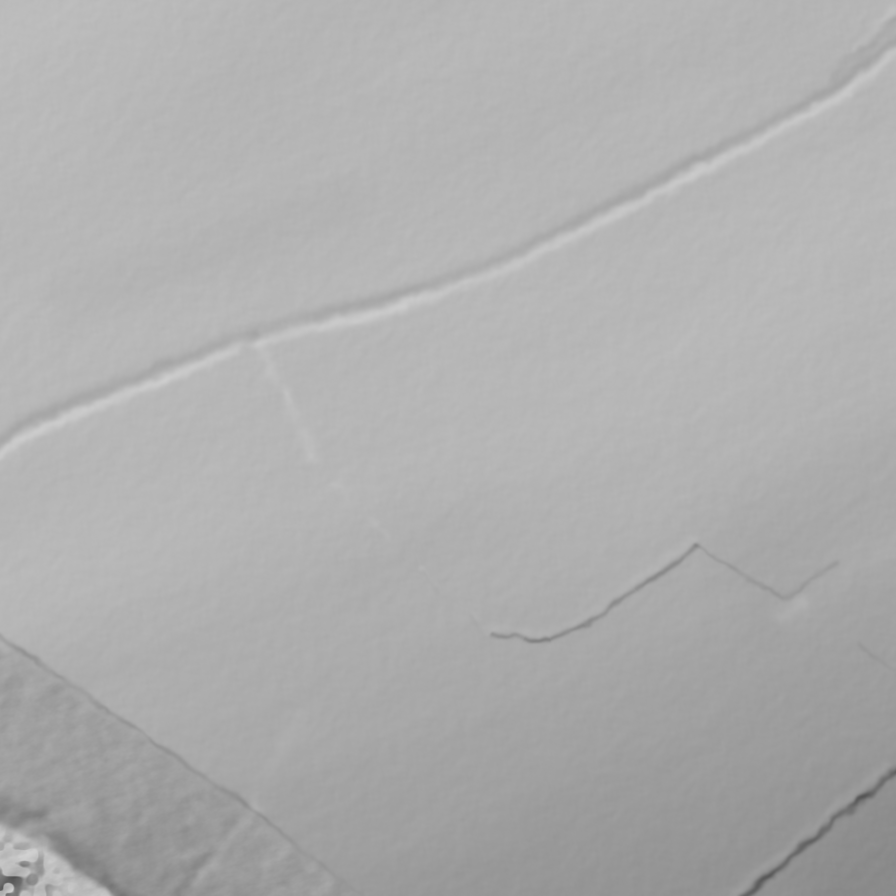
Reproduce this texture map procedurally as a three.js fragment shader.

```glsl
varying vec2 vUv;

float hash(vec2 p) {
  vec3 q = fract(vec3(p.xyx) * 0.1031);
  q += dot(q, q.yzx + 33.33);
  return fract((q.x + q.y) * q.z);
}

float noise(vec2 p) {
  vec2 i = floor(p), f = fract(p);
  f = f * f * (3.0 - 2.0 * f);
  return mix(mix(hash(i), hash(i + vec2(1.0, 0.0)), f.x),
             mix(hash(i + vec2(0.0, 1.0)), hash(i + 1.0), f.x), f.y);
}

float fbm(vec2 p) {
  float sum = 0.0, gain = 0.5;
  for (int i = 0; i < 4; i++) {
    sum += gain * noise(p);
    p = mat2(0.8, 0.6, -0.6, 0.8) * p * 2.03 + 7.1;
    gain *= 0.5;
  }
  return sum;
}

// Difference of heights toward a light at the upper left
float lit(vec2 p) {
  return fbm(p) - fbm(p + vec2(-0.35, 0.35));
}

float bell(float d, float width) {
  return exp(-d * d / (width * width));
}

float stroke(vec2 p, vec2 a, vec2 b, float width) {
  vec2 pa = p - a, ba = b - a;
  return bell(length(pa - ba * clamp(dot(pa, ba) / dot(ba, ba), 0.0, 1.0)), width);
}

// Height of the long bank, bending at a few places
float bankLine(float x) {
  return 0.495 + 0.65 * x - 0.25 * max(x - 0.04, 0.0) - 0.15 * max(x - 0.28, 0.0)
    + 0.115 * max(x - 0.45, 0.0) + 0.155 * max(x - 0.586, 0.0) + 0.31 * max(x - 0.9375, 0.0);
}

// Curved scarp: a chain of short strokes
float scarp(vec2 p, float width) {
  float s = stroke(p, vec2(0.553, 0.293), vec2(0.585, 0.286), width) * 0.7;
  s = max(s, stroke(p, vec2(0.585, 0.286), vec2(0.614, 0.285), width));
  s = max(s, stroke(p, vec2(0.614, 0.285), vec2(0.651, 0.303), width) * 0.8);
  s = max(s, stroke(p, vec2(0.651, 0.303), vec2(0.71, 0.342), width) * 0.7);
  return max(s, stroke(p, vec2(0.71, 0.342), vec2(0.779, 0.391), width) * 0.9);
}

void main() {
  vec2 p = vUv;
  vec2 w = p + 0.005 * (vec2(noise(p * 45.0), noise(p * 45.0 + 31.0)) - 0.5)
    + 0.003 * (vec2(noise(p * 120.0), noise(p * 120.0 + 57.0)) - 0.5);
  vec2 along = mat2(0.93, -0.37, 0.37, 0.93) * p;
  float broken = 0.4 + 0.9 * noise(p * 55.0 + 11.0);

  // Broad slope shading and soft bands
  float shade = 0.712 - 0.135 * (1.0 - smoothstep(-0.3, 0.4, p.y - 0.3 * p.x));
  shade += 0.016 * bell(length(p - vec2(0.0, 0.95)), 0.25);
  shade += 0.045 * (fbm(along * vec2(2.0, 10.0) + 3.0) - 0.47);
  shade -= 0.016 * stroke(p, vec2(0.08, 0.67), vec2(0.38, 0.775), 0.03);
  shade -= 0.025 * stroke(p, vec2(0.85, 0.4), vec2(1.0, 0.49), 0.08);
  shade += 0.015 * stroke(p, vec2(0.9, 0.33), vec2(1.0, 0.4), 0.025);

  // Fine ground grain
  shade += 0.03 * lit(p * 95.0) + 0.012 * lit(along * vec2(25.0, 60.0));

  // Long bank with a dark upper flank
  float bank = (w.y - bankLine(w.x)) * 0.92;
  float bankFade = 0.5 + 0.6 * noise(vec2(p.x * 22.0, 2.0));
  shade += 0.07 * bankFade * bell(bank + 0.001, 0.0065);
  shade -= 0.06 * bankFade * bell(bank - 0.012, 0.0075);
  shade -= 0.05 * broken * stroke(w, vec2(0.93, 0.915), vec2(1.0, 0.978), 0.006);
  shade += 0.035 * broken * stroke(w, vec2(0.955, 0.945), vec2(1.0, 0.99), 0.005);

  // Faint spur below the bank
  shade -= 0.04 * stroke(w, vec2(0.272, 0.61), vec2(0.284, 0.626), 0.006);
  shade += 0.022 * broken * stroke(w, vec2(0.288, 0.615), vec2(0.318, 0.56), 0.007);
  shade += 0.028 * broken * stroke(w, vec2(0.318, 0.56), vec2(0.352, 0.486), 0.007);
  float patchy = smoothstep(0.45, 0.8, noise(p * 70.0));
  shade += 0.02 * patchy * stroke(w, vec2(0.352, 0.486), vec2(0.47, 0.365), 0.006);
  shade += 0.02 * patchy * stroke(w, vec2(0.47, 0.365), vec2(0.55, 0.296), 0.005);
  shade -= 0.02 * patchy * stroke(w, vec2(0.46, 0.37), vec2(0.54, 0.296), 0.004);

  // Scarp and the thin boundaries to its right
  shade -= 0.14 * scarp(w, 0.0032) * (0.5 + 0.6 * broken);
  shade += 0.025 * scarp(w + vec2(0.004, -0.007), 0.006);
  shade -= 0.05 * broken * stroke(w, vec2(0.779, 0.391), vec2(0.872, 0.333), 0.003);
  shade -= 0.045 * broken * stroke(w, vec2(0.878, 0.333), vec2(0.93, 0.372), 0.004);
  shade += 0.035 * stroke(w, vec2(0.872, 0.313), vec2(0.895, 0.326), 0.009);
  shade -= 0.03 * broken * stroke(w, vec2(0.96, 0.28), vec2(1.0, 0.25), 0.0035);

  // Dark ditch at the lower right
  float ditch = max(stroke(w, vec2(0.83, -0.005), vec2(0.898, 0.056), 0.004),
                    stroke(w, vec2(0.898, 0.056), vec2(1.0, 0.14), 0.004));
  shade -= 0.2 * ditch * broken;
  shade += 0.03 * stroke(w, vec2(0.82, 0.002), vec2(0.99, 0.146), 0.006);
  shade -= 0.03 * stroke(p, vec2(0.94, 0.0), vec2(1.02, 0.07), 0.06);

  // Rough darker field at the lower left
  float edge = (w.y - 0.29 + 0.69 * w.x + 0.1 * max(w.x - 0.27, 0.0)) * 0.82;
  float field = 1.0 - smoothstep(-0.012, 0.004, edge);
  float rough = lit(along * vec2(40.0, 75.0)) + 0.7 * lit(p * 48.0);
  shade += field * (0.085 * rough - 0.05 * (1.0 - smoothstep(0.12, 0.38, p.x)));
  shade -= 0.085 * broken * bell(edge, 0.0035) * (1.0 - 0.75 * smoothstep(0.2, 0.4, p.x));
  shade -= 0.045 * broken * stroke(w, vec2(0.195, 0.0), vec2(0.275, 0.1), 0.006);
  shade += 0.04 * broken * stroke(w, vec2(0.22, 0.015), vec2(0.285, 0.098), 0.008);
  shade += 0.015 * broken * stroke(w, vec2(0.275, 0.1), vec2(0.345, 0.21), 0.008);

  // Bright broken ground in the corner
  float corner = (w.y - 0.082 + 0.42 * w.x + 0.41 * max(w.x - 0.052, 0.0)) * 0.85;
  corner += 0.012 * (noise(p * 60.0 + 5.0) - 0.5);
  shade -= 0.075 * bell(corner - 0.013, 0.013) * (0.2 + 1.3 * noise(p * 65.0));
  float stones = smoothstep(0.55, 0.8, noise(p * 110.0)) * bell(length(p - vec2(0.015, 0.01)), 0.04);
  shade = mix(shade, 0.75 + 0.15 * rough - 0.35 * stones, 1.0 - smoothstep(-0.008, 0.006, corner));

  gl_FragColor = vec4(vec3(clamp(shade, 0.0, 1.0)), 1.0);
}
```
